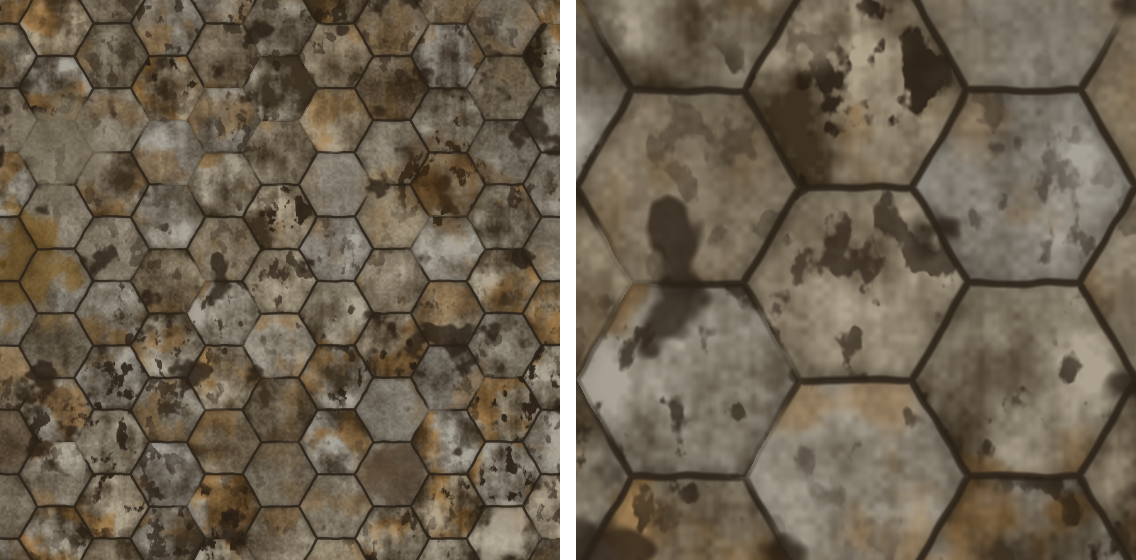
Left: the whole. Right: its middle third, enlarged.
This pattern is drawn by a three.js fragment shader. Its source:

```glsl
varying vec2 vUv;

#define TILE_STEP vec2(0.1, 0.1149)   // column and row spacing on the canvas
#define TILE_ORIGIN vec2(0.0, 0.834)  // one tile centre, in steps
#define LINE_CORE 0.008               // joint half width, in rows
#define LINE_SOFT 0.030
#define JOINT_COLOR vec3(0.165, 0.130, 0.090)
#define UMBER vec3(0.24, 0.195, 0.135)
#define PALE vec3(0.67, 0.635, 0.565)
#define RUST vec3(0.43, 0.30, 0.14)
#define SOOT vec3(0.155, 0.115, 0.075)
#define PLASTER vec3(0.47, 0.435, 0.36)
#define OCHRE vec3(0.41, 0.295, 0.11)

float hash(vec2 p) {
  return fract(sin(dot(p, vec2(127.1, 311.7))) * 43758.5453);
}

float noise(vec2 p) {
  vec2 i = floor(p), f = fract(p);
  f = f * f * (3.0 - 2.0 * f);
  return mix(mix(hash(i), hash(i + vec2(1.0, 0.0)), f.x),
             mix(hash(i + vec2(0.0, 1.0)), hash(i + 1.0), f.x), f.y);
}

float fbm(vec2 p) {
  float sum = 0.0, amp = 0.5;
  for (int i = 0; i < 4; i++) {
    sum += amp * noise(p);
    p = mat2(1.6, 1.2, -1.2, 1.6) * p + 7.3;
    amp *= 0.5;
  }
  return sum / 0.9375;
}

// Nearest centre of a lattice that repeats every two columns and one row
vec2 latticeCenter(vec2 p, vec2 origin) {
  vec2 period = vec2(2.0, 1.0);
  return floor((p - origin) / period + 0.5) * period + origin;
}

// Flat-topped hexagons: xy = tile id, z = distance to the joint
vec3 hexTile(vec2 p) {
  vec2 aspect = vec2(0.866, 1.0);
  vec2 evenC = latticeCenter(p, TILE_ORIGIN);
  vec2 oddC = latticeCenter(p, TILE_ORIGIN + vec2(1.0, 0.5));
  vec2 a = (p - evenC) * aspect, b = (p - oddC) * aspect;
  bool isEven = dot(a, a) < dot(b, b);
  vec2 d = abs(isEven ? a : b);
  vec2 id = floor((isEven ? evenC : oddC) * 2.0);
  return vec3(id, 0.5 - max(d.y, dot(d, vec2(0.866, 0.5))));
}

// Ragged round stain
float blot(vec2 uv, vec2 center, float radius) {
  float ragged = length(uv - center) / radius + 1.3 * (fbm(uv * 22.0) - 0.5);
  return 1.0 - smoothstep(0.65, 1.05, ragged);
}

void main() {
  vec2 uv = vUv;
  vec2 wobble = vec2(noise(uv * 70.0), noise(uv * 70.0 + 31.0)) - 0.5;
  vec3 tile = hexTile(uv / TILE_STEP + 0.018 * wobble);
  float edge = tile.z;

  // Per-tile character
  float shade = hash(tile.xy + 3.0);
  float wear = mix(0.3, 1.15, hash(tile.xy + 11.0));
  float warmth = hash(tile.xy + 23.0);
  float darkTile = step(0.86, hash(tile.xy + 41.0));
  vec2 shift = 19.0 * vec2(shade, warmth);

  // Mottled stone: clouds, vertical streaks, scratches and grain
  float cloud = fbm(uv * 24.0 + shift) - 0.5;
  float streak = fbm(uv * vec2(62.0, 13.0) + shift) - 0.5;
  float scratch = noise(uv * vec2(20.0, 150.0) + shift) - 0.5;
  float grain = noise(uv * 230.0) - 0.5;
  float broad = fbm(uv * 5.0 + 4.0) - 0.5;
  float tone = 0.53 + wear * (1.7 * cloud + 0.7 * streak + 0.12 * scratch)
             + 0.2 * grain + 0.5 * broad + 0.2 * (shade - 0.5)
             - 0.2 * darkTile;
  vec3 color = mix(UMBER, PALE, clamp(tone, 0.0, 1.0));
  color *= mix(vec3(0.97, 1.0, 1.06), vec3(1.02, 0.99, 0.93), warmth);

  // Rust blooms and flaking pits, gathered in the worn tiles
  float bloom = smoothstep(0.50, 0.70, fbm(uv * 17.0 - shift));
  color = mix(color, RUST * (0.75 + 0.6 * tone), 0.65 * bloom * wear);
  float decay = blot(uv, vec2(0.78, 0.69), 0.10);
  float cluster = smoothstep(0.42, 0.62, fbm(uv * 9.0 + 13.0)) * wear;
  float pits = smoothstep(0.58, 0.69, fbm(uv * vec2(58.0, 44.0) + shift));
  color = mix(color, SOOT, pits * min(0.9, 0.25 * wear + 0.6 * cluster + 0.5 * decay));
  float smudge = smoothstep(0.68, 0.76, fbm(uv * 15.0 + 50.0));
  color = mix(color, SOOT, 0.75 * smudge);

  // Large stains
  float skim = blot(uv, vec2(0.11, 0.73), 0.10);
  color = mix(color, PLASTER + 0.05 * grain, 0.75 * skim);
  color = mix(color, OCHRE * (0.75 + 0.5 * tone),
              0.7 * blot(uv, vec2(0.045, 0.52), 0.10));
  color = mix(color, SOOT * 1.7, 0.55 * blot(uv, vec2(0.70, 0.15), 0.075));
  color = mix(color, PALE * 1.08, 0.7 * blot(uv, vec2(0.90, 0.045), 0.06));
  color = mix(color, RUST * 0.65, 0.4 * decay);

  // Joints with a grimy shoulder, partly rubbed away
  float kept = smoothstep(0.26, 0.42, fbm(uv * 9.0 + 71.0));
  kept = mix(0.2, 1.0, kept) * (1.0 - 0.75 * skim);
  float joint = 1.0 - smoothstep(LINE_CORE, LINE_SOFT, edge);
  color *= 1.0 - 0.16 * kept * (1.0 - smoothstep(0.0, 0.11, edge));
  color = mix(color, JOINT_COLOR, 0.88 * joint * kept);

  gl_FragColor = vec4(color, 1.0);
}
```
